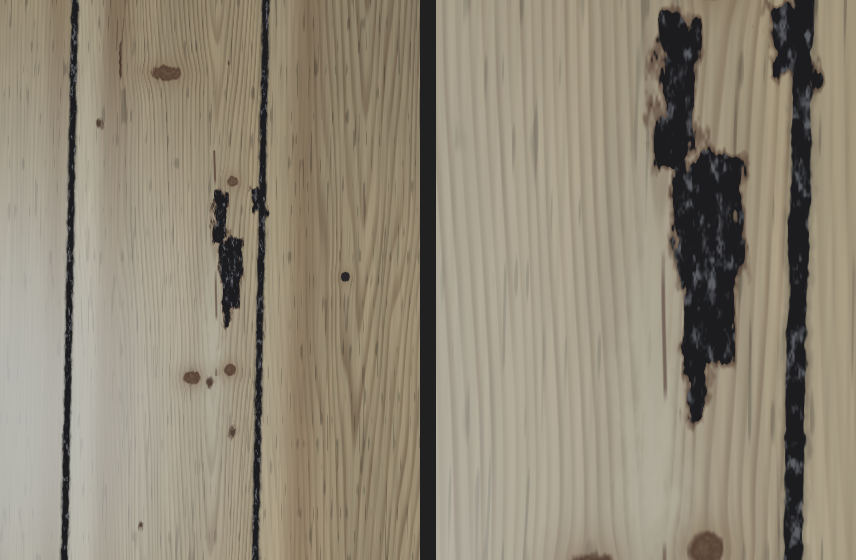
Left, the full canvas; right, a detail of the centre.
Give the GLSL for this texture, as a Shadertoy shader.

```glsl
#define PLANK_WIDTH 0.341
#define FIRST_SEAM 0.115
#define SEAM_LEAN 0.019
#define SEAM_HALF 0.0056
#define WARM_WOOD vec3(0.61, 0.56, 0.46)
#define PALE_WOOD vec3(0.68, 0.64, 0.54)
#define RED_WOOD vec3(0.49, 0.41, 0.32)
#define COOL_LIGHT vec3(0.71, 0.72, 0.71)
#define KNOT_BROWN vec3(0.29, 0.20, 0.16)
#define CHAR_BLACK vec3(0.11, 0.11, 0.12)

// Knots: centre, radius, width over height
const vec4 KNOTS[5] = vec4[5](
    vec4(0.298, 0.869, 0.015, 1.9), vec4(0.416, 0.676, 0.011, 1.0),
    vec4(0.343, 0.325, 0.014, 1.1), vec4(0.411, 0.338, 0.012, 1.1),
    vec4(0.617, 0.505, 0.009, 1.0));
// Dark specks: centre, half size
const vec4 SPECKS[6] = vec4[6](
    vec4(0.178, 0.779, 0.008, 0.011), vec4(0.252, 0.063, 0.007, 0.010),
    vec4(0.415, 0.226, 0.010, 0.016), vec4(0.215, 0.890, 0.003, 0.032),
    vec4(0.375, 0.317, 0.007, 0.013), vec4(0.408, 0.887, 0.003, 0.008));
// Charred hollow pieces: centre, half size
const vec4 HOLLOWS[5] = vec4[5](
    vec4(0.394, 0.612, 0.011, 0.043), vec4(0.413, 0.535, 0.018, 0.040),
    vec4(0.413, 0.482, 0.014, 0.030), vec4(0.406, 0.440, 0.004, 0.022),
    vec4(0.460, 0.642, 0.011, 0.022));

float hash(vec2 p) {
    vec3 q = fract(vec3(p.xyx) * 0.1031);
    q += dot(q, q.yzx + 33.33);
    return fract((q.x + q.y) * q.z);
}

float noise(vec2 p) {
    vec2 i = floor(p), f = fract(p);
    f = f * f * (3.0 - 2.0 * f);
    return mix(mix(hash(i), hash(i + vec2(1, 0)), f.x),
               mix(hash(i + vec2(0, 1)), hash(i + vec2(1, 1)), f.x), f.y);
}

float fbm(vec2 p) {
    return 0.5 * noise(p) + 0.3 * noise(p * 2.1 + 7.0) + 0.2 * noise(p * 4.3 + 19.0);
}

float boxDistance(vec2 p, vec2 halfSize) {
    vec2 d = abs(p) - halfSize;
    return length(max(d, 0.0)) + min(max(d.x, d.y), 0.0);
}

float band(float x, float centre, float width) {
    float d = (x - centre) / width;
    return exp(-d * d);
}

// Across-grain coordinate, pushed aside by the knots
float grainCoord(vec2 p) {
    float x = p.x - SEAM_LEAN * p.y + 0.007 * (noise(p * vec2(9, 3)) - 0.5);
    for (int i = 0; i < 5; i++) {
        vec4 k = KNOTS[i];
        vec2 d = (p - k.xy) / (k.z * vec2(k.w, 1.0));
        x -= 0.9 * k.z * d.x / (1.0 + dot(d, d)) * exp(-0.05 * dot(d, d));
    }
    return x;
}

// Ring lines: fine and straight on the left, pointed arches on the right
float ringLines(float x, float u, float plank, float y) {
    float dx = x - (plank > 1.5 ? 0.635 : 0.375);
    float arch = sqrt(dx * dx + 0.00012) - 0.055 * y + 0.012 * noise(vec2(x * 12.0, y * 5.0));
    float phase = plank < 0.5 ? x * 150.0 : arch * (plank > 1.5 ? 85.0 : 135.0);
    phase += 1.6 * noise(vec2(x * 45.0, y * 2.0));
    float saw = fract(phase);
    float line = smoothstep(0.3, 0.8, saw) * (1.0 - smoothstep(0.82, 1.0, saw));
    float strength = 0.3 + 0.9 * noise(vec2(floor(phase) * 3.7, y * 7.0));
    return line * strength * mix(0.3, 1.0, smoothstep(0.15, 0.32, u)) * (plank < 0.5 ? 0.4 : 1.0);
}

void mainImage(out vec4 fragColor, in vec2 fragCoord) {
    vec2 p = fragCoord / iResolution.y;
    float aa = 1.2 / iResolution.y;
    float s = (p.x - SEAM_LEAN * p.y - FIRST_SEAM) / PLANK_WIDTH;
    float u = fract(s), plank = floor(s) + 1.0;
    float x = grainCoord(p);
    float ragged = fbm(p * vec2(150, 60)) - 0.5;

    // Wood tones: pale sapwood, red band, rings and fibres
    float sap = 1.0 - smoothstep(0.14, 0.21, u + 0.04 * noise(p * vec2(20, 5)));
    vec3 col = mix(WARM_WOOD, PALE_WOOD, plank > 1.5 ? 0.3 * sap : sap);
    float redBand = plank < 0.5 ? band(u, 0.92, 0.06) : band(u, 0.22, 0.08);
    col = mix(col, RED_WOOD, 0.75 * redBand * (0.5 + 0.5 * noise(p * vec2(14, 4))));
    col = mix(col, RED_WOOD * 0.9, 0.6 * ringLines(x, u, plank, p.y));
    float fibre = noise(vec2(x * 420.0, p.y * 14.0));
    col *= 0.92 + 0.09 * fibre + 0.09 * noise(vec2(x * 40.0, p.y * 2.0));
    col *= 1.0 - 0.2 * smoothstep(0.78, 0.95, noise(vec2(x * 300.0, p.y * 24.0)));

    // Pale stain and long broken crack around the hollow
    float stain = band(p.x, 0.379 + 0.02 * ragged, 0.018) * band(p.y, 0.37, 0.2);
    col = mix(col, vec3(0.66, 0.64, 0.56), 0.8 * stain);
    float crack = boxDistance(p - vec2(0.382 + 0.006 * noise(vec2(p.y * 12.0, 3)), 0.53), vec2(0.0004, 0.2));
    float broken = smoothstep(0.3, 0.6, noise(vec2(p.y * 45.0, 8)));
    col = mix(col, KNOT_BROWN, 0.8 * broken * (1.0 - smoothstep(0.0, aa + 0.0006, crack)));

    // Cool light from the lower left, dimmer towards the top right
    float glow = 1.0 - smoothstep(0.03, 0.62, length((p - vec2(0.0, 0.25)) * vec2(1.0, 0.7)));
    col = mix(col, COOL_LIGHT, 0.8 * glow);
    col *= 1.03 - 0.1 * smoothstep(0.45, 1.0, p.y) - 0.07 * smoothstep(0.4, 0.75, p.x);

    // Knots with uneven inner rings
    for (int i = 0; i < 5; i++) {
        vec4 k = KNOTS[i];
        float r = length((p - k.xy) / vec2(k.w, 1.0)) / k.z + 0.6 * ragged;
        vec3 core = mix(KNOT_BROWN, RED_WOOD * 0.85, fbm(p * 220.0) * smoothstep(1.0, 0.5, r));
        if (i == 4) core = CHAR_BLACK;
        col = mix(col, RED_WOOD, 0.5 * exp(-r * r * 0.35));
        col = mix(col, core, 0.9 * (1.0 - smoothstep(0.7, 1.05, r)));
    }
    for (int i = 0; i < 6; i++) {
        float r = length((p - SPECKS[i].xy) / SPECKS[i].zw) + 1.6 * ragged;
        col = mix(col, KNOT_BROWN * 0.8, 0.8 * (1.0 - smoothstep(0.2, 1.1, r)));
    }

    // Charred hollow and seams share one dark filling
    float dark = 1.0;
    for (int i = 0; i < 5; i++)
        dark = min(dark, boxDistance(p - HOLLOWS[i].xy, HOLLOWS[i].zw));
    dark += 0.016 * ragged + 0.009 * (noise(p * vec2(190, 26)) - 0.5);
    col = mix(col, KNOT_BROWN, 0.6 * (1.0 - smoothstep(0.0, 0.005, dark)));
    float seam = min(u, 1.0 - u) * PLANK_WIDTH - SEAM_HALF + 0.005 * ragged;
    col *= 1.0 - 0.2 * (1.0 - smoothstep(0.0, 0.005, seam));
    float debris = smoothstep(0.52, 0.85, fbm(p * vec2(210, 90)));
    vec3 filling = mix(CHAR_BLACK, vec3(0.36, 0.37, 0.39), debris);
    col = mix(col, filling, 1.0 - smoothstep(-aa, aa, min(dark, seam)));

    fragColor = vec4(col, 1.0);
}
```
